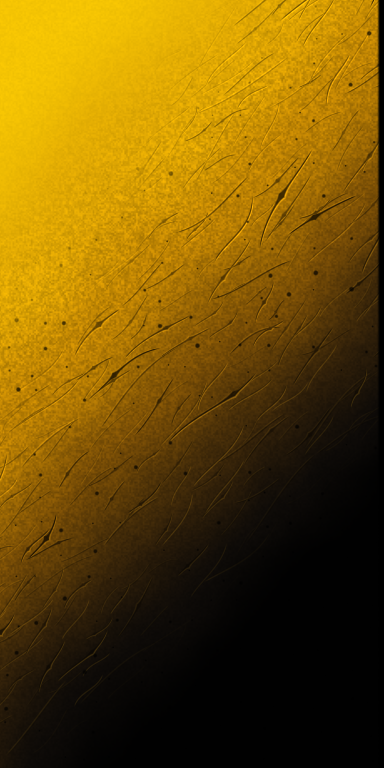
Give the GLSL for this background, as a WebGL 1 fragment shader.

```glsl
precision highp float;
uniform vec2 u_resolution;

vec2 hash2(vec2 p) {
  vec3 q = fract(p.xyx * vec3(0.1031, 0.1030, 0.0973));
  q += dot(q, q.yzx + 33.33);
  return fract((q.xx + q.yz) * q.zy);
}

float noise(vec2 p) {
  vec2 i = floor(p), f = fract(p);
  f = f * f * (3.0 - 2.0 * f);
  float low = mix(hash2(i).x, hash2(i + vec2(1, 0)).x, f.x);
  float high = mix(hash2(i + vec2(0, 1)).x, hash2(i + vec2(1, 1)).x, f.x);
  return mix(low, high, f.y);
}

// Diagonal ramp from bright gold to black
vec3 goldRamp(float s) {
  vec3 c = mix(vec3(0.96, 0.77, 0.01), vec3(0.87, 0.65, 0.01), smoothstep(0.2, 0.8, s));
  c = mix(c, vec3(0.74, 0.51, 0.01), smoothstep(0.75, 1.15, s));
  c = mix(c, vec3(0.47, 0.30, 0.02), smoothstep(1.1, 1.55, s));
  c = mix(c, vec3(0.20, 0.13, 0.035), smoothstep(1.45, 1.85, s));
  c = mix(c, vec3(0.055, 0.042, 0.03), smoothstep(1.75, 2.05, s));
  return mix(c, vec3(0.004), smoothstep(1.98, 2.3, s));
}

float strokeLine(float v, float w, float aa) {
  return 1.0 - smoothstep(max(w - aa, 0.0), w + aa, abs(v));
}

// Tapered curved cracks: x is the shadow, y the lit ridge
vec2 cracks(vec2 p, float scale, float seed, float pixel) {
  vec2 cell = vec2(0.27, 0.085);
  vec2 q = vec2(0.70 * p.x + 0.714 * p.y, 0.70 * p.y - 0.714 * p.x) * scale;
  float aa = pixel * scale;
  vec2 result = vec2(0.0);
  for (int j = -1; j <= 1; j++) {
    for (int i = -1; i <= 1; i++) {
      vec2 id = floor(q / cell) + vec2(float(i), float(j));
      vec2 a = hash2(id + seed);
      vec2 b = hash2(id + seed + 57.3);
      vec2 kind = hash2(id + seed + 119.7);
      vec2 d = q - (id + 0.5 + 0.6 * (a - 0.5)) * cell;
      float tilt = (b.x - 0.5) * 0.6;
      d = vec2(d.x + tilt * d.y, d.y - tilt * d.x);
      float u = d.x / mix(0.06, 0.15, b.y);
      float v = d.y - 0.035 * (a.x - 0.5) * u * u - 0.03 * (kind.x - 0.4) * u * u * u;
      float taper = max(1.0 - u * u, 0.0);

      // Some cracks swell into a pointed knot
      float knot = exp(-9.0 * abs(u - a.y + 0.5)) * step(0.6, kind.y);
      float w = taper * (0.0011 + 0.0065 * knot);
      float present = smoothstep(0.0, 0.35, taper) * step(0.22, fract(a.x * 7.0 + b.y));
      float side = kind.x > 0.45 ? 1.0 : -1.0;
      float shadow = strokeLine(v, w, aa) * mix(0.3, 1.0, kind.y);
      float ridge = strokeLine(v + side * (w + 0.0016), 0.0008 + 0.3 * w, aa) * mix(0.15, 1.0, kind.x);
      result = max(result, present * vec2(shadow, ridge));
    }
  }
  return result;
}

// Scattered pits
float specks(vec2 p, float pixel) {
  vec2 id = floor(p * 15.0);
  vec2 h = hash2(id + 8.0), k = hash2(id + 71.0);
  float d = length(p - (id + 0.2 + 0.6 * h) / 15.0);
  float r = mix(0.001, 0.006, k.x * k.x);
  return (1.0 - smoothstep(max(r - pixel, 0.0), r + pixel, d)) * step(0.5, k.y);
}

void main() {
  vec2 p = gl_FragCoord.xy / u_resolution.x;
  p.y *= 2.0 * u_resolution.x / u_resolution.y;
  float pixel = 1.0 / u_resolution.x;

  // Uneven metal with fine grain
  float s = p.x + 2.0 - p.y;
  float mottled = s + 0.10 * (noise(p * 4.0) - 0.5) + 0.04 * (noise(p * 13.0) - 0.5);
  vec3 color = goldRamp(mottled);
  float rough = smoothstep(0.45, 1.0, s);
  float grain = noise(p * 230.0) + 0.5 * noise(p * 110.0) - 0.75;
  color *= 1.0 + grain * mix(0.04, 0.24, rough);

  // Three sizes of cracks, fading at both ends of the ramp
  vec2 relief = vec2(0.0);
  for (int n = 0; n < 3; n++) {
    float layer = float(n);
    relief = max(relief, cracks(p, 0.9 + 0.4 * layer, 31.0 * layer + 5.0, pixel) * (1.0 - 0.2 * layer));
  }
  relief *= smoothstep(0.5, 0.9, s) * (1.0 - smoothstep(1.93, 2.16, s));
  relief *= smoothstep(0.30, 0.55, p.x + 0.7 * max(1.45 - p.y, 0.0));
  vec3 ridgeColor = color * 1.2 + vec3(0.24, 0.18, 0.02);
  color = mix(color, ridgeColor, relief.y * 0.8);
  color = mix(color, color * 0.12 + vec3(0.02, 0.01, 0.0), relief.x * 0.85);
  color *= 1.0 - 0.7 * specks(p, pixel) * smoothstep(0.6, 1.1, s);

  // Black strip along the right side
  color *= 1.0 - smoothstep(0.981, 0.990, p.x);
  gl_FragColor = vec4(clamp(color, 0.0, 1.0), 1.0);
}
```
